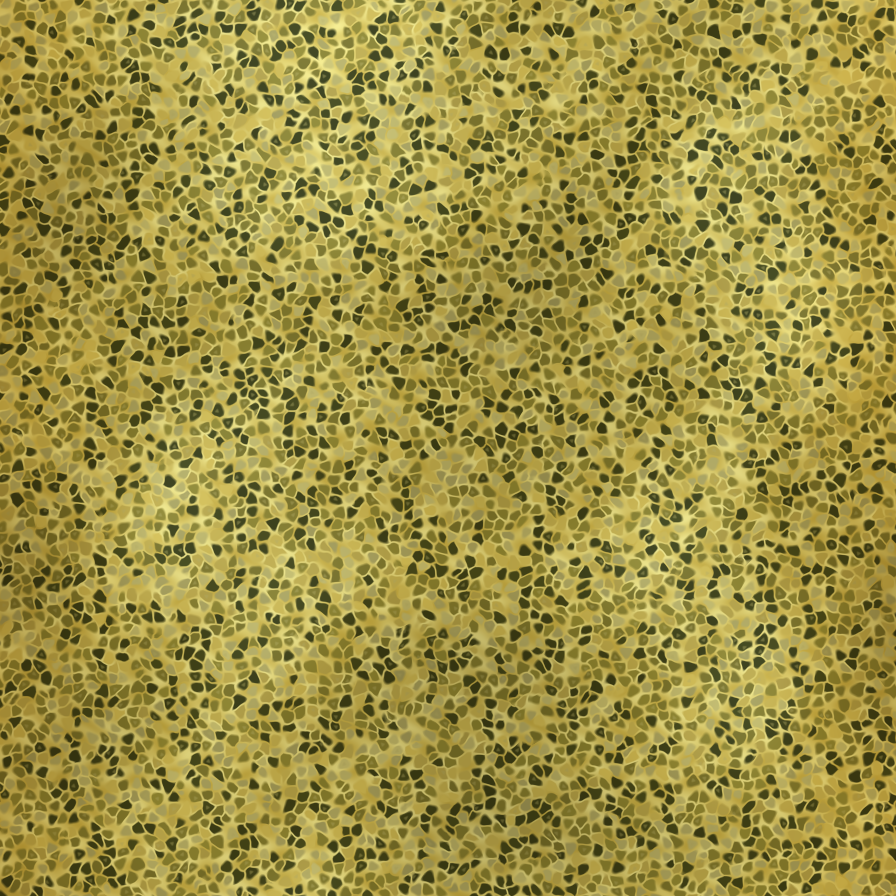
Reproduce this texture procedurally as a WebGL 2 fragment shader.

```glsl
#version 300 es
precision highp float;
// Mottled gold and olive cloth: tiny soft sprigs with pale outlines under gently rippled light.

#define CELLS 76.0
#define JITTER 0.78
#define LOBES 0.15
#define SOFTNESS 0.17
#define DARK_SHARE 0.27
#define OLIVE_SHARE 0.66
#define LIGHT_DEPTH 0.12
#define PALE vec3(0.87, 0.82, 0.47)
#define GOLD vec3(0.74, 0.64, 0.24)
#define STRAW vec3(0.67, 0.63, 0.35)
#define OLIVE vec3(0.50, 0.46, 0.16)
#define DARK vec3(0.25, 0.25, 0.08)

uniform vec2 u_resolution;
out vec4 fragColor;

vec2 hash2(vec2 p) {
  vec3 q = fract(vec3(p.xyx) * vec3(0.1031, 0.1030, 0.0973));
  q += dot(q, q.yzx + 33.33);
  return fract((q.xx + q.yz) * q.zy);
}

// Lobed cellular noise: nearest distance, second distance, owner cell
vec4 sprigs(vec2 p) {
  vec2 base = floor(p);
  vec2 owner = base;
  float nearest = 9.0, second = 9.0;
  for (int y = -1; y <= 1; y++) {
    for (int x = -1; x <= 1; x++) {
      vec2 cell = base + vec2(x, y);
      vec2 offset = p - cell - 0.5 - JITTER * (hash2(cell) - 0.5);
      float turn = 6.2832 * hash2(cell + 57.0).x;
      float angle = atan(offset.y, offset.x + 1e-5);
      float d = length(offset) * (1.0 - LOBES * cos(3.0 * angle + turn));
      if (d < nearest) {
        second = nearest;
        nearest = d;
        owner = cell;
      } else {
        second = min(second, d);
      }
    }
  }
  return vec4(nearest, second, owner);
}

// Broad folds of light, roughly -1 to 1
float folds(vec2 p) {
  float upright = cos(11.4 * (p.x - 0.31 + 0.06 * sin(5.0 * p.y)));
  float slanted = sin(13.0 * p.y + 6.0 * p.x + 1.2 * sin(7.0 * p.x));
  float ripple = sin(25.0 * p.y - 14.0 * p.x + 2.0 * sin(9.0 * p.x + 4.0 * p.y));
  return 0.5 * upright + 0.3 * slanted + 0.2 * ripple;
}

void main() {
  vec2 uv = gl_FragCoord.xy / min(u_resolution.x, u_resolution.y);
  vec2 p = uv * CELLS;
  p += 0.15 * sin(p.yx * 1.3 + vec2(0.0, 2.0));

  // Sprig bodies with uneven sizes
  vec4 s = sprigs(p);
  vec2 pick = hash2(s.zw + 131.0);
  float radius = mix(0.40, 0.66, pick.y);
  float body = 1.0 - smoothstep(radius - SOFTNESS, radius + SOFTNESS, s.x);
  body *= smoothstep(0.0, 1.7 * SOFTNESS, s.y - s.x);

  // Ground between sprigs drifts from pale to gold
  float drift = 0.5 + 0.5 * sin(p.x * 1.4 + 2.0 * sin(p.y * 0.9)) * sin(p.y * 1.7 + p.x * 0.6);
  vec3 ground = mix(PALE, GOLD, drift);
  vec3 bright = mix(STRAW, GOLD, 0.7 * step(0.6, pick.y));
  vec3 fill = pick.x < DARK_SHARE ? DARK : pick.x < OLIVE_SHARE ? OLIVE : bright;
  fill *= 0.9 + 0.2 * hash2(s.zw + 211.0).x;
  vec3 color = mix(ground, fill, body);

  // Small light hearts in some of the sprigs
  float heart = 1.0 - smoothstep(0.04, 0.24, s.x);
  color = mix(color, STRAW, 0.4 * heart * step(0.8, fract(pick.x * 17.0)));

  // Rippled light, brighter at the top, warmer and dimmer at the sides
  float side = smoothstep(0.6, 1.1, abs(uv.x - 0.5) * 2.0);
  float light = folds(uv) + 0.6 * (uv.y - 0.5) - 0.4 * side;
  color *= 0.98 + LIGHT_DEPTH * light;
  float haze = smoothstep(-0.2, 0.9, light);
  color += haze * vec3(0.0, 0.025, 0.06);
  color *= mix(vec3(1.0), vec3(1.0, 0.95, 0.83), side);

  fragColor = vec4(clamp(color, 0.0, 1.0), 1.0);
}
```
